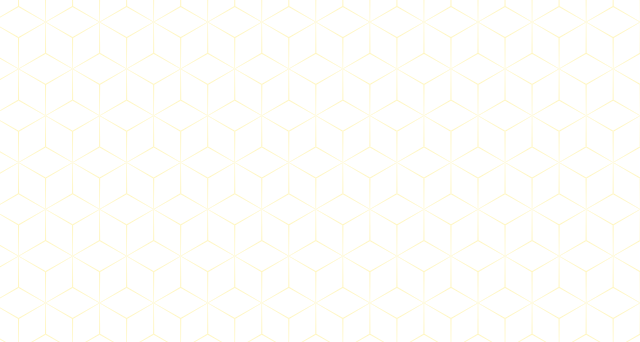
Reproduce this pattern procedurally as a Shadertoy shader.

```glsl
// Tumbling-block lattice: pale yellow tapered lines on white, forming stacked cubes.
#define REPEATS_ACROSS 11.84
#define NODE_ORIGIN vec2(5.343, 3.321)
#define WIDTH_AT_NODE 0.009
#define WIDTH_AT_CORNER 0.020
#define PAPER_COLOR vec3(1.0)
#define LINE_COLOR vec3(1.0, 0.965, 0.76)

const float SQRT3 = sqrt(3.0);

// Offset from the nearest node of a triangular lattice with unit spacing.
vec2 nearestNodeOffset(vec2 p) {
    vec2 period = vec2(1.0, SQRT3);
    vec2 evenRow = mod(p + 0.5 * period, period) - 0.5 * period;
    vec2 oddRow = mod(p, period) - 0.5 * period;
    return dot(evenRow, evenRow) < dot(oddRow, oddRow) ? evenRow : oddRow;
}

// Box-filtered coverage of a spoke that widens from node to cube corner.
float spokeCoverage(vec2 p, vec2 direction, float pixel) {
    float along = clamp(dot(p, direction) * SQRT3, 0.0, 1.0);
    float across = abs(dot(p, vec2(-direction.y, direction.x)));
    float halfWidth = 0.5 * mix(WIDTH_AT_NODE, WIDTH_AT_CORNER, along);
    float low = max(across - 0.5 * pixel, -halfWidth);
    float high = min(across + 0.5 * pixel, halfWidth);
    return clamp((high - low) / pixel, 0.0, 1.0);
}

void mainImage(out vec4 fragColor, in vec2 fragCoord) {
    float pixel = REPEATS_ACROSS / iResolution.x;

    // Mirror each hexagonal cell so that two spokes stand for all six.
    vec2 cell = abs(nearestNodeOffset(fragCoord * pixel - NODE_ORIGIN));
    float upright = spokeCoverage(cell, vec2(0.0, 1.0), pixel);
    float slanted = spokeCoverage(cell, vec2(0.5 * SQRT3, 0.5), pixel);

    vec3 color = mix(PAPER_COLOR, LINE_COLOR, max(upright, slanted));
    fragColor = vec4(color, 1.0);
}
```
